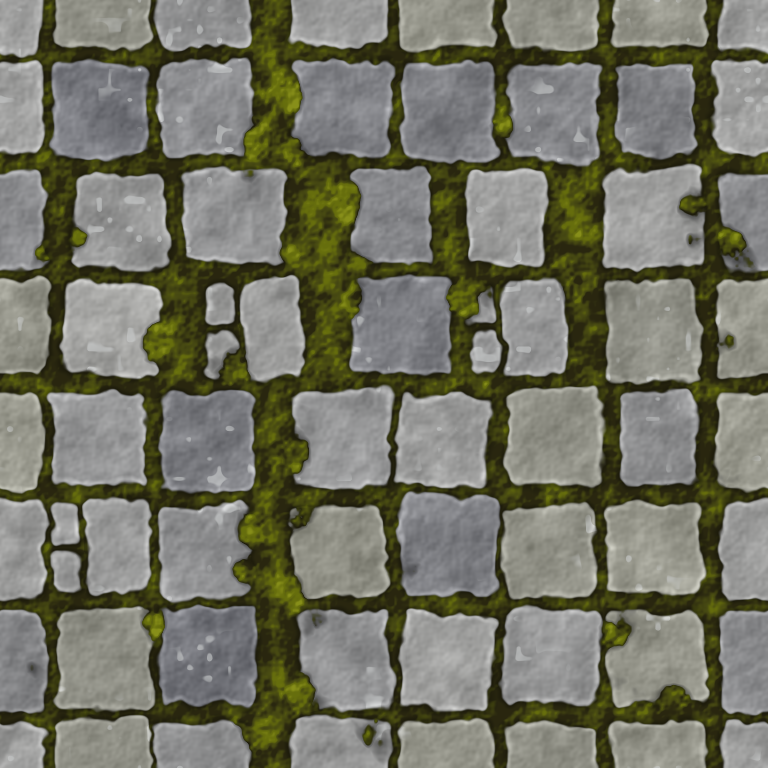
This texture is drawn by a three.js fragment shader. Its source:

```glsl
// Worn grey cobbles in seven courses, with mossy joints and lush cushions.
// Jittered rounded boxes form the stones; wrapped noise chips their edges,
// mottles their faces and shapes the moss, so every border tiles.
varying vec2 vUv;

const float GRID = 7.0;            // courses, and stones in a full course
const float SPARSE = 6.0;          // stones in the two loose courses
const float CLUMP_GRID = 14.0;     // cells that may hold a moss cushion
const float JITTER = 0.07;
const float CORNER = 0.08;
const float SPLIT_CHANCE = 0.08;
const float NARROW_CHANCE = 0.07;
const float MOSS_SEAM = 0.365;     // x of the widest upright joint
const float SEAM_SPREAD = 0.13;
const float SOFT = 0.012;          // edge smoothing, in stone units
const vec3 SLATE = vec3(0.44, 0.445, 0.47);
const vec3 PALE = vec3(0.64, 0.64, 0.63);
const vec3 WARM = vec3(0.57, 0.57, 0.51);
const vec3 FLECK = vec3(0.79, 0.80, 0.80);
const vec3 MOSS_DARK = vec3(0.16, 0.15, 0.06);
const vec3 MOSS_MID = vec3(0.28, 0.29, 0.07);
const vec3 MOSS_BRIGHT = vec3(0.40, 0.43, 0.05);
const vec3 MOSS_TIP = vec3(0.53, 0.56, 0.10);

float hash(vec2 p) {
  vec3 q = fract(p.xyx * 0.1031);
  q += dot(q, q.yzx + 33.33);
  return fract((q.x + q.y) * q.z);
}

float wrap(float i, float n) { return floor(mod(i + 0.5, n)); }
vec2 wrap2(vec2 i, float n) { return floor(mod(i + 0.5, n)); }

float noise(vec2 uv, float period) {
  vec2 p = uv * period, i = floor(p), f = p - i;
  f = f * f * (3.0 - 2.0 * f);
  vec2 a = wrap2(i, period) + 7.0, b = wrap2(i + 1.0, period) + 7.0;
  return mix(mix(hash(a), hash(vec2(b.x, a.y)), f.x),
             mix(hash(vec2(a.x, b.y)), hash(b), f.x), f.y);
}

float fbm(vec2 uv, float period) {
  return 0.5 * noise(uv, period) + 0.3 * noise(uv, period * 2.0)
       + 0.2 * noise(uv, period * 4.0);
}

float roundBox(vec2 q, vec2 halfSize, float r) {
  vec2 e = abs(q) - halfSize + r;
  return length(max(e, 0.0)) + min(max(e.x, e.y), 0.0) - r;
}

// Nearest stone: x = signed distance, y = random seed
vec2 findStone(vec2 p) {
  vec2 best = vec2(9.0, 0.0);
  for (int j = -1; j <= 1; j++) {
    float row = floor(p.y + 0.5) + float(j);
    float rowId = wrap(row, GRID);
    float count = abs(rowId - 4.5) < 0.6 ? SPARSE : GRID;
    float pitch = GRID / count;
    for (int i = -1; i <= 1; i++) {
      float col = floor(p.x / pitch + 0.5) + float(i);
      vec2 id = vec2(wrap(col, count), rowId);
      vec2 rnd = vec2(hash(id + 11.0), hash(id + 47.0)) - 0.5;
      vec2 center = vec2(col * pitch, row) + rnd * vec2(JITTER + pitch - 1.0, JITTER);
      center.x += SEAM_SPREAD * (1.0 - 2.0 * fract(id.x / count - MOSS_SEAM));
      vec2 q = p - center;
      q += 0.12 * (hash(id + 71.0) - 0.5) * vec2(-q.y, q.x);
      vec2 size = vec2(0.435, 0.44) + 0.04 * rnd.yx;
      float kind = hash(id + 93.0), seed = hash(id + 29.0);
      if (kind > 1.0 - NARROW_CHANCE) size.x *= 0.8;
      if (kind < SPLIT_CHANCE) {             // one block beside two pebbles
        if (q.x > 0.29 - size.x) {
          q.x -= 0.16;
          size.x -= 0.16;
        } else {
          q += vec2(size.x - 0.13, -sign(q.y) * size.y * 0.5);
          size = vec2(0.13, size.y * 0.5 - 0.03);
        }
      }
      float d = roundBox(q, size, CORNER);
      if (d < best.x) best = vec2(d, seed);
    }
  }
  return best;
}

// Height of the moss cushions, denser along the wide joint
float cushions(vec2 uv) {
  vec2 p = uv * CLUMP_GRID, cell = floor(p);
  float height = -1.0;
  for (int j = -1; j <= 1; j++) for (int i = -1; i <= 1; i++) {
    vec2 c = cell + vec2(float(i), float(j)), id = wrap2(c, CLUMP_GRID);
    vec2 center = c + 0.2 + 0.6 * vec2(hash(id + 131.0), hash(id + 157.0));
    float seam = (fract(center.x / CLUMP_GRID - MOSS_SEAM + 0.5) - 0.5) / 0.06;
    float chance = mix(0.13, 0.65, exp(-seam * seam));
    float radius = mix(0.2, 0.46, hash(id + 181.0));
    if (hash(id + 211.0) < chance)
      height = max(height, (radius - length(p - center)) * GRID / CLUMP_GRID);
  }
  return height;
}

void main() {
  vec2 uv = vUv;
  float grain = fbm(uv, 49.0), mottle = fbm(uv, 21.0);
  float relief = grain - fbm(uv + vec2(-0.003, 0.003), 49.0);  // lit from upper left

  // Chipped stone outlines
  vec2 chip = vec2(noise(uv, 35.0), noise(uv + 0.37, 35.0)) - 0.5;
  chip += 0.6 * (vec2(noise(uv, 91.0), noise(uv + 0.61, 91.0)) - 0.5);
  vec2 stone = findStone(uv * GRID + 0.07 * chip);
  float d = stone.x, seed = stone.y;
  float clump = cushions(uv) + 0.16 * (grain - 0.5);
  float cover = clump + min(d, 0.0);

  // Stone faces: tone, mottling, pale worn rim and flecks
  vec3 face = mix(SLATE, PALE, seed);
  face = mix(face, WARM, 0.7 * step(0.75, fract(seed * 7.3)));
  face += 0.20 * (mottle - 0.5) + 0.10 * (grain - 0.5) + 0.18 * relief;
  float scuffs = smoothstep(0.80, 0.90, noise(uv, 77.0)) * smoothstep(0.5, 0.7, noise(uv, 14.0));
  face = mix(face, FLECK, 0.6 * scuffs);
  face += smoothstep(-0.07, -0.02, d) * (0.02 + 0.16 * grain);
  face *= 1.0 - 0.4 * smoothstep(-0.025, 0.01, d);
  face *= 1.0 - 0.35 * smoothstep(-0.07, 0.0, cover);

  // Moss: dark in narrow joints, bright in wide gaps and on cushions
  float lush = max(smoothstep(0.06, 0.22, d) * 0.7, smoothstep(-0.03, 0.10, cover));
  float level = 0.22 + 0.40 * lush + 1.1 * (grain - 0.5) + 0.5 * (mottle - 0.5) + 1.1 * relief;
  vec3 moss = mix(MOSS_DARK, MOSS_MID, smoothstep(0.0, 0.45, level));
  moss = mix(moss, MOSS_BRIGHT, smoothstep(0.40, 0.75, level));
  moss = mix(moss, MOSS_TIP, smoothstep(0.75, 1.1, level));
  moss *= mix(0.7, 1.0, max(smoothstep(0.0, 0.06, d), smoothstep(0.0, 0.05, cover)));

  float stoneMask = 1.0 - smoothstep(-SOFT, SOFT, d);
  stoneMask *= 1.0 - smoothstep(-SOFT, SOFT, cover);
  gl_FragColor = vec4(mix(moss, face, stoneMask), 1.0);
}
```
